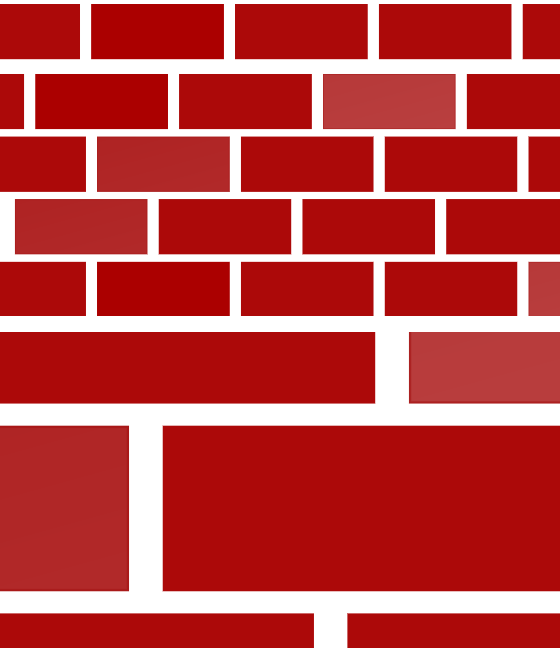
Top: the whole. Bottom: its middle third, enlarged.
This pattern is drawn by a WebGL 2 fragment shader. Its source:

```glsl
#version 300 es
precision highp float;

uniform vec2 u_resolution;
out vec4 fragColor;

// Lengths are fractions of the canvas height
const vec2 BRICK = vec2(0.4197, 0.1748);
const vec2 PITCH = vec2(0.4551, 0.1981);
const float TOP_MARGIN = 0.0359;
const float TOP_COURSE_LIFT = 0.0231;
const float RIM_WIDTH = 0.0024;
const float SHEEN = 0.025;

// Per course, from the top: left edge of the first whole brick,
// whether that brick is worn, and the column of a pale brick
const int COURSES = 5;
const float START[COURSES] = float[](0.2887, 0.1118, 0.3072, 0.0470, 0.3072);
const float WORN_FIRST[COURSES] = float[](0.0, 0.0, 1.0, 1.0, 0.0);
const float PALE_COLUMN[COURSES] = float[](-9.0, 2.0, -9.0, -9.0, 3.0);
const int OPEN_COURSE = 3; // has no brick left of its first whole one

const vec3 MORTAR = vec3(1.0);
const vec3 RED = vec3(0.675, 0.035, 0.035);
const vec3 DEEP_RED = vec3(0.67, 0.0, 0.0);
const vec3 WORN_RED = vec3(0.69, 0.15, 0.15);
const vec3 PALE_RED = vec3(0.72, 0.235, 0.235);
const vec3 RIM_RED = vec3(0.64, 0.06, 0.06);

float boxDistance(vec2 p, vec2 halfSize) {
    vec2 d = abs(p) - halfSize;
    return length(max(d, 0.0)) + min(max(d.x, d.y), 0.0);
}

vec3 brickColor(int course, float column, vec2 local, float dist, float pixel) {
    bool first = column == 0.0;
    bool worn = first && WORN_FIRST[course] > 0.5;
    bool pale = column == PALE_COLUMN[course];
    if (!worn && !pale) return first ? DEEP_RED : RED;

    // Faded face with a faint diagonal sheen and a dark rim
    vec3 face = pale ? PALE_RED : WORN_RED;
    vec2 slope = local / BRICK;
    face += SHEEN * (0.4 * slope.x + 0.6 * slope.y) * vec3(0.4, 1.0, 1.0);
    float rim = smoothstep(-RIM_WIDTH - pixel, -RIM_WIDTH + pixel, dist);
    return mix(face, RIM_RED, 0.6 * rim);
}

void main() {
    float pixel = 1.0 / u_resolution.y;
    vec2 p = gl_FragCoord.xy * pixel;
    p.y = 1.0 - p.y;

    // Course from the top; the first is lifted for a wider joint
    vec2 joint = PITCH - BRICK;
    float row = floor((p.y - TOP_MARGIN + 0.5 * joint.y) / PITCH.y);
    row = clamp(row, 0.0, float(COURSES - 1));
    int course = int(row);
    float top = TOP_MARGIN + row * PITCH.y;
    if (course == 0) top -= TOP_COURSE_LIFT;

    // Brick within the course
    float along = p.x - START[course];
    float column = floor((along + 0.5 * joint.x) / PITCH.x);
    vec2 local = vec2(along - column * PITCH.x, p.y - top) - 0.5 * BRICK;
    float dist = boxDistance(local, 0.5 * BRICK);

    float cover = 1.0 - smoothstep(-0.5 * pixel, 0.5 * pixel, dist);
    if (course == OPEN_COURSE && column < 0.0) cover = 0.0;

    vec3 brick = brickColor(course, column, local, dist, pixel);
    fragColor = vec4(mix(MORTAR, brick, cover), 1.0);
}
```
